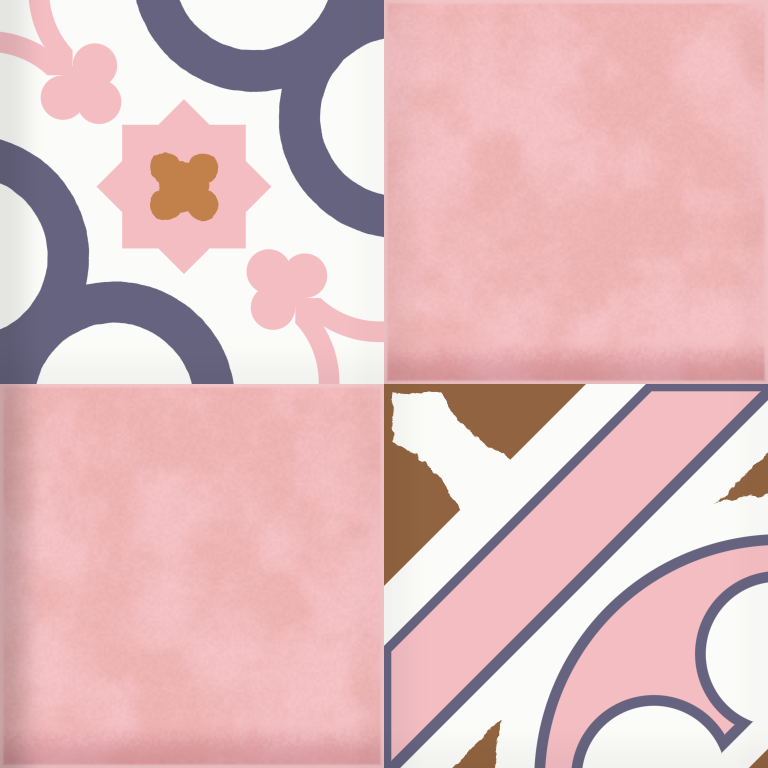
Write a Shadertoy shader that draws this pattern.

```glsl
const vec3 WHITE = vec3(0.985, 0.985, 0.975);
const vec3 PINK = vec3(0.955, 0.74, 0.76);
const vec3 BLUE = vec3(0.40, 0.39, 0.50);
const vec3 BROWN = vec3(0.57, 0.39, 0.25);
const vec3 OCHRE = vec3(0.76, 0.50, 0.29);

float hash(vec2 p) {
    p = fract(p * vec2(0.1031, 0.1137));
    p += dot(p, p.yx + 33.3);
    return fract((p.x + p.y) * p.x * 17.0);
}

float noise(vec2 p) {
    vec2 i = floor(p), f = fract(p);
    f = f * f * (3.0 - 2.0 * f);
    return mix(mix(hash(i), hash(i + vec2(1, 0)), f.x),
               mix(hash(i + vec2(0, 1)), hash(i + vec2(1, 1)), f.x), f.y);
}

float fbm(vec2 p) {
    float sum = 0.0, amp = 0.5;
    for (int i = 0; i < 5; i++) {
        sum += amp * noise(p);
        p = p * 2.1 + 7.3;
        amp *= 0.5;
    }
    return sum;
}

float disc(vec2 p, vec2 c, float r) { return length(p - c) - r; }

float ring(vec2 p, vec2 c, float r, float halfWidth) {
    return abs(length(p - c) - r) - halfWidth;
}

float square(vec2 p, float h) {
    p = abs(p) - h;
    return max(p.x, p.y);
}

vec3 paint(vec3 base, vec3 ink, float d, float aa) {
    return mix(base, ink, 1.0 - smoothstep(-aa, aa, d));
}

// Star with quatrefoil heart, paired rings and clovers
vec3 starTile(vec2 t, float rough, float aa) {
    vec2 p = t - vec2(0.479, 0.486);
    vec2 turned = vec2(p.x + p.y, p.x - p.y) * 0.7071;
    float star = min(square(p, 0.161), square(turned, 0.161));
    float heart = min(disc(abs(p), vec2(0.048), 0.041), length(p) - 0.066);

    // Fold over both diagonals
    vec2 q = p.x + p.y < 0.0 ? -p.yx : p;
    q = q.y > q.x ? q.yx : q;
    float rings = ring(q, vec2(0.563, -0.182), 0.262, 0.054);
    float clover = min(disc(q, vec2(0.221), 0.058), disc(q, vec2(0.315, 0.232), 0.058));
    clover = min(clover, disc(q, vec2(0.27), 0.05));
    float stem = max(ring(q, vec2(0.51, 0.125), 0.253, 0.027), 0.29 - q.y);

    vec3 col = paint(WHITE, BLUE, rings + 0.2 * rough, aa);
    col = paint(col, PINK, min(star, min(clover, stem)), aa);
    return paint(col, OCHRE, heart + 0.7 * rough, aa);
}

// Diagonal ribbon, forked corner and crescent
vec3 ribbonTile(vec2 t, float rough, float aa) {
    float s = t.x + t.y;
    float inset = min(t.x, t.y);
    float neck = abs(t.x - t.y) - 0.099 - (s - 0.339) * (s - 0.339);
    neck = max(0.7 * neck, 0.023 - inset);
    float corner = max(0.7 * (s - 0.526), -neck - rough);

    float ribbon = 0.7 * (abs(s - 0.862) - 0.18);
    float ribbonFill = max(0.7 * (abs(s - 0.858) - 0.142), 0.019 - inset);

    float radius = length(t - 1.034);
    vec2 folded = vec2(max(t.x, t.y), inset);
    float lobe = disc(folded, vec2(1.026, 0.703), 0.188);
    float crescent = max(max(radius - 0.643, -lobe), 0.7 * (s - 1.84));

    float spandrel = max(0.7 * (1.177 - s), 0.745 - radius) + rough;
    float brown = min(min(corner, spandrel), 0.7 * (1.95 - s));

    vec3 col = paint(WHITE, BROWN, brown, aa);
    col = paint(col, BLUE, min(ribbon, crescent), aa);
    return paint(col, PINK, min(ribbonFill, crescent + 0.028), aa);
}

// Mottled glaze with a pale rim
vec3 plainTile(vec2 t, vec2 seed) {
    float cloud = fbm(t * 7.0 + seed * 19.0);
    float grain = noise(t * 150.0 + seed * 31.0) - 0.5;
    vec3 col = mix(vec3(0.93, 0.70, 0.70), vec3(0.96, 0.755, 0.77), smoothstep(0.25, 0.7, cloud));
    col += 0.025 * grain;
    float foot = smoothstep(0.88, 0.97, t.y + 0.05 * grain);
    col *= 1.0 - foot * vec3(0.06, 0.13, 0.11);
    float rim = min(min(t.x, t.y), min(1.0 - t.x, 1.0 - t.y));
    return mix(vec3(0.95, 0.77, 0.78), col, smoothstep(0.004, 0.014, rim));
}

// Soft shadow on the bevelled edges
float bevel(vec2 t, float side, float foot) {
    float left = 1.0 - smoothstep(0.015, 0.12, t.x);
    float low = smoothstep(0.88, 1.0, t.y);
    float right = smoothstep(0.9, 0.96, t.x);
    return 1.0 - side * left - foot * low - 0.015 * right;
}

void mainImage(out vec4 fragColor, in vec2 fragCoord) {
    vec2 uv = fragCoord / iResolution.xy;
    vec2 grid = vec2(uv.x, 1.0 - uv.y) * 2.0;
    vec2 cell = floor(grid), t = fract(grid);
    float aa = 1.5 / iResolution.y;
    float rough = (fbm(grid * 45.0) - 0.48) * 0.018;

    bool plain = mod(cell.x + cell.y, 2.0) > 0.5;
    vec3 col;
    if (plain) col = plainTile(t, cell);
    else if (cell.x < 0.5) col = starTile(t, rough, aa);
    else col = ribbonTile(t, rough, aa);

    float side = cell.x < 0.5 ? (plain ? 0.17 : 0.09) : 0.035;
    col *= bevel(t, side, plain ? 0.05 : 0.035);
    fragColor = vec4(col, 1.0);
}
```
